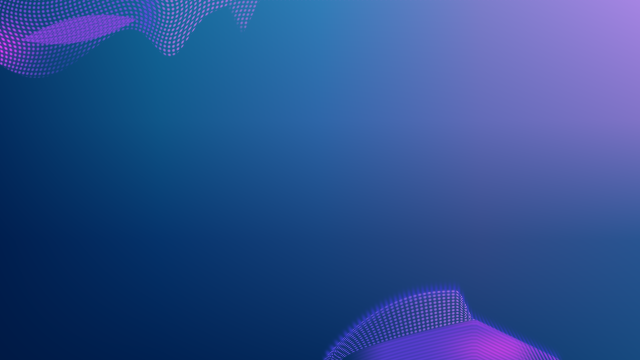
This background is drawn by a Shadertoy shader. Its source:

```glsl
// Blue to lilac gradient with two violet waves of dots, at the upper left and the lower edge.

// Five colours spread evenly along x in 0..1
vec3 ramp(float x, vec3 a, vec3 b, vec3 c, vec3 d, vec3 e) {
    x *= 4.0;
    return a + (b - a) * clamp(x, 0.0, 1.0) + (c - b) * clamp(x - 1.0, 0.0, 1.0)
             + (d - c) * clamp(x - 2.0, 0.0, 1.0) + (e - d) * clamp(x - 3.0, 0.0, 1.0);
}

vec3 backdrop(vec2 uv) {
    vec3 top = ramp(uv.x, vec3(.03, .24, .43), vec3(.07, .41, .60), vec3(.19, .49, .72),
                    vec3(.48, .49, .79), vec3(.65, .52, .89));
    vec3 upper = ramp(uv.x, vec3(.01, .18, .38), vec3(.06, .34, .54), vec3(.18, .40, .66),
                      vec3(.38, .42, .72), vec3(.50, .45, .78));
    vec3 lower = ramp(uv.x, vec3(.0, .12, .31), vec3(.02, .20, .42), vec3(.09, .26, .49),
                      vec3(.19, .29, .53), vec3(.16, .33, .57));
    vec3 base = ramp(uv.x, vec3(.0, .10, .27), vec3(.0, .13, .32), vec3(.02, .17, .37),
                     vec3(.06, .22, .43), vec3(.09, .29, .50));
    float y = uv.y * 3.0;
    vec3 col = mix(base, lower, clamp(y, 0.0, 1.0));
    col = mix(col, upper, clamp(y - 1.0, 0.0, 1.0));
    return mix(col, top, clamp(y - 2.0, 0.0, 1.0));
}

// Soft inside mask for a signed depth
float inside(float depth, float soft) {
    return smoothstep(-soft, soft, depth);
}

// Grid of round dots, all sizes in canvas heights
float beads(vec2 q, vec2 cell, float radius) {
    float soft = 1.0 / iResolution.y;
    return inside(radius - length((fract(q / cell) - 0.5) * cell), soft);
}

float bell(float x) {
    return exp(-x * x);
}

// Hanging wave; p.y is the depth below the top edge
vec3 upperWave(vec3 col, vec2 p) {
    float hem = 0.195 * bell((p.x - 0.1) / 0.22) + 0.125 * bell((p.x - 0.475) / 0.075)
              + 0.02 * (1.0 - smoothstep(0.6, 0.68, p.x));
    float net = inside(hem - p.y, 0.004);

    // Small curtain at the right end
    float curtain = inside(0.085 * smoothstep(0.62, 0.68, p.x) - p.y, 0.02)
                  * inside(0.722 - 0.5 * p.y - p.x, 0.003) * smoothstep(0.6, 0.65, p.x);
    net = max(net, curtain * 0.8);

    // Dots bend along the hem
    vec2 q = vec2(p.x + 0.012 * sin(p.y * 30.0 + p.x * 8.0), p.y - 0.5 * hem);
    float dots = beads(q, vec2(0.0125, 0.0115), 0.0034);
    float magenta = bell(length((p - vec2(0.0, 0.13)) / vec2(0.11, 0.07)));
    float faint = bell(length((p - vec2(0.2, 0.18)) / vec2(0.11, 0.055)));
    vec3 tint = mix(vec3(.48, .31, .88), vec3(.73, .45, .90), smoothstep(0.41, 0.48, p.x));
    tint = mix(tint, vec3(.82, .23, .93), magenta);
    tint = mix(tint, vec3(.22, .27, .75), faint * 0.8);
    col = mix(col, tint, net * (0.9 * dots * (1.0 - 0.5 * faint) + 0.3 * magenta));

    // Bright crease where the two lobes meet
    float crease = bell((p.x - 0.415 + 0.1 * p.y) / 0.018) * inside(0.08 - p.y, 0.015);
    col = mix(col, vec3(.36, .27, .88), crease * (0.25 + 0.5 * dots));

    // Dense tilted lens
    float along = p.x - 0.22;
    float off = p.y - 0.082 + 0.18 * along;
    float lens = inside(0.035 * (1.0 - pow(along / 0.16, 2.0)) - abs(off), 0.003);
    float grain = beads(vec2(p.x + off, off), vec2(0.009, 0.0075), 0.0026);
    return mix(col, vec3(.57, .25, .89), lens * (0.5 + 0.35 * grain));
}

// Rising wave; p.y is the height above the lower edge
vec3 lowerWave(vec3 col, vec2 p) {
    float rise = clamp((p.x - 0.898) / 0.365, 0.0, 1.0);
    float tail = 0.118 * (1.556 - p.x) / 0.248;
    float crest = mix(0.195 * (1.0 - pow(1.0 - rise, 2.3)), tail, smoothstep(1.265, 1.318, p.x));
    float fold = min(0.11 * pow(clamp((p.x - 0.95) / 0.36, 0.0, 1.0), 0.7), tail);
    float span = smoothstep(0.89, 0.91, p.x) * (1.0 - smoothstep(1.54, 1.57, p.x));

    // Blue halo and combed tips along the crest
    float tilt = mix(0.5, 0.0, rise) + 0.7 * smoothstep(1.29, 1.36, p.x);
    float comb = 0.5 + 0.5 * cos(6.2832 * (p.x + tilt * (p.y - crest)) / 0.0125);
    float rim = bell((p.y - crest) / 0.016) * span;
    col = mix(col, vec3(.22, .23, .82), rim * (0.25 + 0.55 * comb));

    // Open net between fold and crest
    float gap = max(crest - fold, 0.02);
    float t = (p.y - fold) / gap;
    float net = inside(crest - p.y, 0.004) * inside(p.y - fold, 0.003) * span;
    vec2 q = vec2(p.x + 0.05 * t * (1.0 - rise), t * 0.115);
    float dots = beads(q, vec2(0.0115, 0.0105), 0.0033);
    vec3 netTint = mix(vec3(.36, .30, .86), vec3(.66, .43, .94), smoothstep(1.0, 1.28, p.x));
    col = mix(col, netTint, net * (0.1 + 0.8 * dots));

    // Dense sheet below the fold, hottest near its right side
    float sheet = inside(fold - p.y, 0.004) * smoothstep(0.95, 1.08, p.x) * span;
    float rows = 0.5 + 0.5 * cos(6.2832 * (fold - p.y) / 0.0095);
    float heat = bell(length((p - vec2(1.39, 0.03)) / vec2(0.13, 0.06)));
    float ridge = bell((p.y - fold) / 0.018) * smoothstep(1.2, 1.34, p.x);
    vec3 sheetTint = mix(vec3(.36, .24, .85), vec3(.82, .25, .95), max(heat, 0.6 * ridge));
    float thin = smoothstep(1.42, 1.52, p.x);
    return mix(col, sheetTint, sheet * mix(0.7 + 0.2 * rows, 0.15 + 0.75 * comb, thin));
}

void mainImage(out vec4 fragColor, in vec2 fragCoord) {
    vec2 p = fragCoord / iResolution.y;
    vec3 col = backdrop(fragCoord / iResolution.xy);
    col = upperWave(col, vec2(p.x, 1.0 - p.y));
    col = lowerWave(col, p);
    fragColor = vec4(col, 1.0);
}
```
